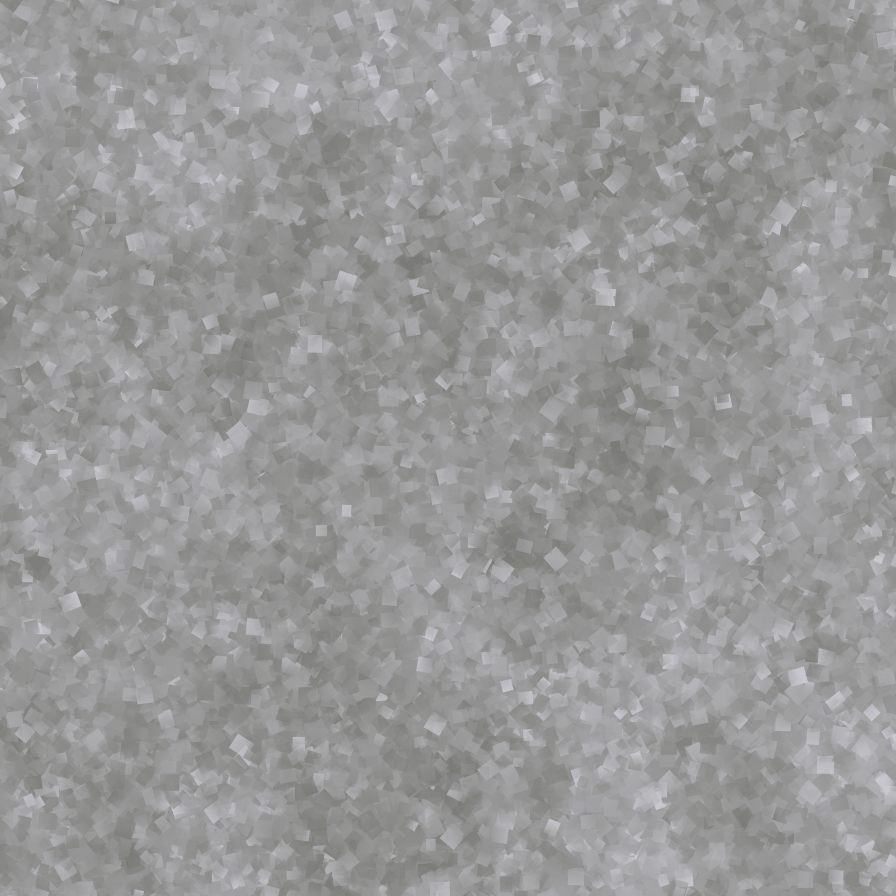
Give the GLSL for this texture, as a WebGL 1 fragment shader.

```glsl
precision highp float;
uniform vec2 u_resolution;

vec4 hash4(vec2 p) {
  vec4 q = fract(p.xyxy * vec4(0.1031, 0.1030, 0.0973, 0.1099));
  q += dot(q, q.wzxy + 33.33);
  return fract((q.xxyz + q.yzzw) * q.zywx);
}

float valueNoise(vec2 p) {
  vec2 cell = floor(p);
  vec2 f = fract(p);
  f *= f * (3.0 - 2.0 * f);
  float low = mix(hash4(cell).x, hash4(cell + vec2(1.0, 0.0)).x, f.x);
  float high = mix(hash4(cell + vec2(0.0, 1.0)).x, hash4(cell + 1.0).x, f.x);
  return mix(low, high, f.y);
}

// Broad cloudy variation of the stone, centred on zero
float clouds(vec2 p) {
  return 0.35 * valueNoise(p * 4.0 + 11.3)
       + 0.35 * valueNoise(p * 9.0 + 37.7)
       + 0.30 * valueNoise(p * 21.0 + 71.1) - 0.5;
}

// Lays one grid of tilted, fading flakes over the tone
float layFlakes(float tone, vec2 uv, float layer) {
  vec2 shift = vec2(7.37, 3.61) * layer + 17.0;
  vec2 p = uv * 48.0 + shift;
  float pixel = 48.0 / u_resolution.y;

  for (int y = -1; y <= 1; y++) {
    for (int x = -1; x <= 1; x++) {
      vec2 cell = floor(p) + vec2(float(x), float(y));
      vec4 place = hash4(cell + layer * 61.0);
      vec4 look = hash4(cell + layer * 61.0 + 203.0);
      vec2 center = cell + place.xy;

      float angle = place.z * 6.2832;
      float c = cos(angle);
      float s = sin(angle);
      vec2 local = mat2(c, -s, s, c) * (p - center);
      vec2 halfSize = mix(0.27, 0.54, place.w) * vec2(1.0, mix(0.75, 1.0, look.w));
      vec2 edge = abs(local) - halfSize;
      float cover = 1.0 - smoothstep(-0.6 * pixel, 0.6 * pixel, max(edge.x, edge.y));

      if (cover > 0.0) {
        // One side of the flake is more opaque than the other
        float along = clamp(local.x / halfSize.x * 0.5 + 0.5, 0.0, 1.0);
        float opacity = mix(look.y * 0.6, 0.65 + 0.35 * look.z, along);
        float flake = 0.46 + 0.9 * clouds((center - shift) / 48.0)
                    + 0.7 * (look.x - 0.5) + 0.5 * pow(look.x, 16.0);
        tone = mix(tone, flake, cover * opacity);
      }
    }
  }
  return tone;
}

void main() {
  vec2 uv = gl_FragCoord.xy / u_resolution.y;
  float tone = 0.47 + 0.9 * clouds(uv);
  for (int i = 0; i < 5; i++) {
    tone = layFlakes(tone, uv, float(i));
  }

  // Warm dark grey to faintly lavender light grey
  vec3 darkGrey = vec3(0.48, 0.48, 0.465);
  vec3 lightGrey = vec3(0.72, 0.72, 0.74);
  gl_FragColor = vec4(mix(darkGrey, lightGrey, clamp(tone, 0.0, 1.25)), 1.0);
}
```
